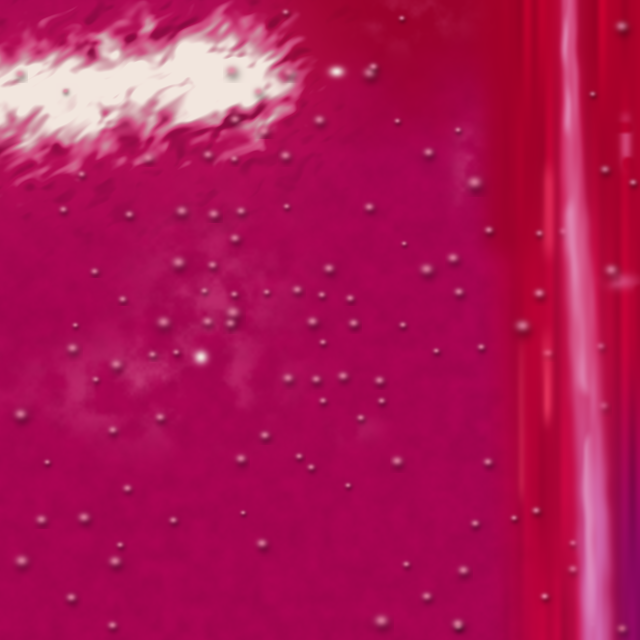
Write a WebGL 2 fragment shader that draws this texture.

```glsl
#version 300 es
precision highp float;
// Glossy magenta lacquer: a rippled cream highlight at the upper left, a pink
// vertical ridge in a red band at the right, faint clouds and scattered specks.
// Layers are mixed in order, using value noise, soft bands and hashed cells.
uniform vec2 u_resolution;
out vec4 fragColor;

const vec3 MAGENTA = vec3(0.65, 0.015, 0.315);
const vec3 RED     = vec3(0.70, 0.00, 0.17);
const vec3 CRIMSON = vec3(0.60, 0.00, 0.15);
const vec3 PURPLE  = vec3(0.52, 0.02, 0.36);
const vec3 ROSE    = vec3(0.79, 0.10, 0.36);
const vec3 PINK    = vec3(0.84, 0.34, 0.54);
const vec3 MAUVE   = vec3(0.80, 0.57, 0.63);
const vec3 CREAM   = vec3(0.95, 0.90, 0.87);
const vec3 LILAC   = vec3(0.82, 0.42, 0.70);
const vec2 RIPPLE_AXIS  = vec2(0.83, 0.56);
const vec2 RIPPLE_SCALE = vec2(30.0, 66.0);
const float SPECK_CHANCE = 0.26;

float hash(vec2 p) {
    vec3 q = fract(p.xyx * vec3(0.1031, 0.1030, 0.0973));
    q += dot(q, q.yzx + 33.33);
    return fract((q.x + q.y) * q.z);
}

float noise(vec2 p) {
    vec2 i = floor(p), f = fract(p);
    f = f * f * (3.0 - 2.0 * f);
    return mix(mix(hash(i), hash(i + vec2(1, 0)), f.x),
               mix(hash(i + vec2(0, 1)), hash(i + vec2(1, 1)), f.x), f.y);
}

float fbm(vec2 p) {
    float sum = 0.0, amp = 0.53;
    for (int i = 0; i < 4; i++) {
        sum += amp * noise(p);
        p = p * 2.03 + 17.3;
        amp *= 0.5;
    }
    return sum;
}

// Soft elliptical spot
float blob(vec2 p, vec2 center, vec2 radius) {
    vec2 d = (p - center) / radius;
    return exp(-dot(d, d));
}

// Soft vertical streak between two heights
float streak(vec2 p, float x, float width, float low, float high) {
    float d = (p.x - x) / width;
    return exp(-d * d) * smoothstep(low - 0.02, low + 0.03, p.y)
                       * (1.0 - smoothstep(high - 0.03, high + 0.02, p.y));
}

// Lacquer colour with red zones and pale clouds
vec3 lacquer(vec2 p) {
    float cloud = fbm(p * 9.0);
    vec3 c = MAGENTA * (0.94 + 0.12 * fbm(p * 45.0));
    float topRed = smoothstep(0.76, 0.97, p.y + 0.12 * (cloud - 0.5)) * smoothstep(0.32, 0.52, p.x);
    c = mix(c, CRIMSON, 0.85 * topRed);
    c = mix(c, RED, smoothstep(0.74, 0.83, p.x + 0.04 * (p.y - 0.5)) * (0.65 + 0.35 * p.y));
    c = mix(c, CRIMSON, 0.6 * streak(p, 0.785, 0.03, 0.6, 1.1));
    c = mix(c, PURPLE, smoothstep(0.93, 0.98, p.x) * (1.0 - smoothstep(0.1, 0.5, p.y)));
    float haze = blob(p, vec2(0.22, 0.39), vec2(0.17, 0.07))
               + 0.8 * blob(p, vec2(0.33, 0.54), vec2(0.11, 0.12))
               + 0.6 * blob(p, vec2(0.54, 0.33), vec2(0.05, 0.02))
               + 0.9 * blob(p, vec2(0.73, 0.73), vec2(0.022, 0.07))
               + 0.7 * blob(p, vec2(0.64, 0.97), vec2(0.08, 0.04));
    return mix(c, PINK, haze * 0.55 * smoothstep(0.35, 0.8, fbm(p * 24.0)));
}

// Rippled highlight: coverage pushed up and down by slanted strokes
vec3 addHighlight(vec3 c, vec2 p) {
    vec2 w = p + 0.014 * (vec2(noise(p * 28.0), noise(p * 28.0 + 50.0)) - 0.5);
    vec2 q = vec2(dot(w, RIPPLE_AXIS), dot(w, vec2(-RIPPLE_AXIS.y, RIPPLE_AXIS.x))) * RIPPLE_SCALE;
    float ripple = 0.65 * noise(q) + 0.35 * noise(q * 1.9 + 9.0) - 0.5;
    float d = p.y - (0.845 + 0.17 * p.x - 0.15 * p.x * p.x);
    d /= d > 0.0 ? 0.075 : 0.095;
    float cover = exp(-d * d) * (1.0 - smoothstep(0.36, 0.53, p.x));
    float halo = exp(-0.3 * d * d) * (1.0 - smoothstep(0.38, 0.62, p.x));
    float light = 1.05 * cover + ripple * (1.5 * halo * (1.0 - 0.35 * cover));
    c = mix(c, ROSE, 0.55 * halo);
    c *= 1.0 - 0.3 * halo * smoothstep(0.05, 0.4, -ripple);
    c = mix(c, PINK, 0.85 * smoothstep(0.2, 0.48, light));
    c = mix(c, MAUVE, smoothstep(0.42, 0.68, light));
    return mix(c, CREAM, smoothstep(0.6, 0.92, light));
}

// Bright ridge with thin reflections beside it
vec3 addRidge(vec3 c, vec2 p) {
    float grain = noise(p * vec2(110.0, 13.0));
    float side = smoothstep(0.77, 0.83, p.x);
    c *= 1.0 + side * 0.3 * (noise(p * vec2(85.0, 4.0)) - 0.5);
    float lines = streak(p, 0.857, 0.009, 0.60, 0.74) + streak(p, 0.855, 0.008, 0.34, 0.48)
                + 0.5 * streak(p, 0.815, 0.006, 0.22, 0.47);
    c = mix(c, vec3(0.90, 0.20, 0.36), min(lines, 1.0) * (0.45 + 0.5 * grain));
    float center = mix(0.931, 0.888, p.y) + 0.004 * sin(p.y * 6.3);
    float width = mix(0.024, 0.012, smoothstep(0.45, 0.95, p.y));
    float d = (p.x - center + 0.004 * (noise(p * 26.0) - 0.5)) / width;
    c = mix(c, ROSE, 0.7 * exp(-0.4 * d * d));
    vec3 tint = mix(LILAC, PINK, smoothstep(0.1, 0.5, p.y));
    c = mix(c, tint, exp(-d * d * d * d) * (0.6 + 0.4 * grain));
    float glint = exp(-5.0 * (d + 0.35) * (d + 0.35)) * smoothstep(0.3, 0.8, noise(p * vec2(40.0, 17.0)));
    c = mix(c, vec3(0.90, 0.62, 0.78), 0.65 * glint);
    float marks = streak(p, 0.978, 0.009, 0.74, 0.82) + blob(p, vec2(0.97, 0.56), vec2(0.025, 0.012));
    return mix(c, PINK, 0.75 * marks * smoothstep(0.2, 0.7, noise(p * 55.0)));
}

// Hashed dust in two cell sizes, each grain with a dark lower side
vec3 addSpecks(vec3 c, vec2 p) {
    for (int i = 0; i < 2; i++) {
        float cells = 13.0 + 10.0 * float(i), seed = 31.0 * float(i) + 5.0;
        vec2 id = floor(p * cells);
        vec2 at = (id + 0.25 + 0.5 * vec2(hash(id + seed), hash(id + seed + 70.0))) / cells;
        float crowd = 0.55 + 1.3 * blob(at, vec2(0.45, 0.46), vec2(0.18, 0.2));
        float on = step(hash(id + seed + 140.0), SPECK_CHANCE * crowd);
        float size = mix(0.004, 0.0085, hash(id + seed + 210.0)) / (1.0 + 0.3 * float(i));
        c *= 1.0 - 0.3 * on * blob(p, at - vec2(-0.4, 0.9) * size, vec2(1.6 * size));
        c = mix(c, vec3(0.90, 0.52, 0.64), on * 0.85 * blob(p, at, vec2(1.15, 0.95) * size));
    }
    float glints = blob(p, vec2(0.314, 0.442), vec2(0.010)) + blob(p, vec2(0.526, 0.888), vec2(0.011, 0.008));
    return mix(c, CREAM, min(glints, 1.0));
}

void main() {
    vec2 p = gl_FragCoord.xy / u_resolution;
    vec3 c = addRidge(addSpecks(addHighlight(lacquer(p), p), p), p);
    fragColor = vec4(clamp(c, 0.0, 1.0), 1.0);
}
```
